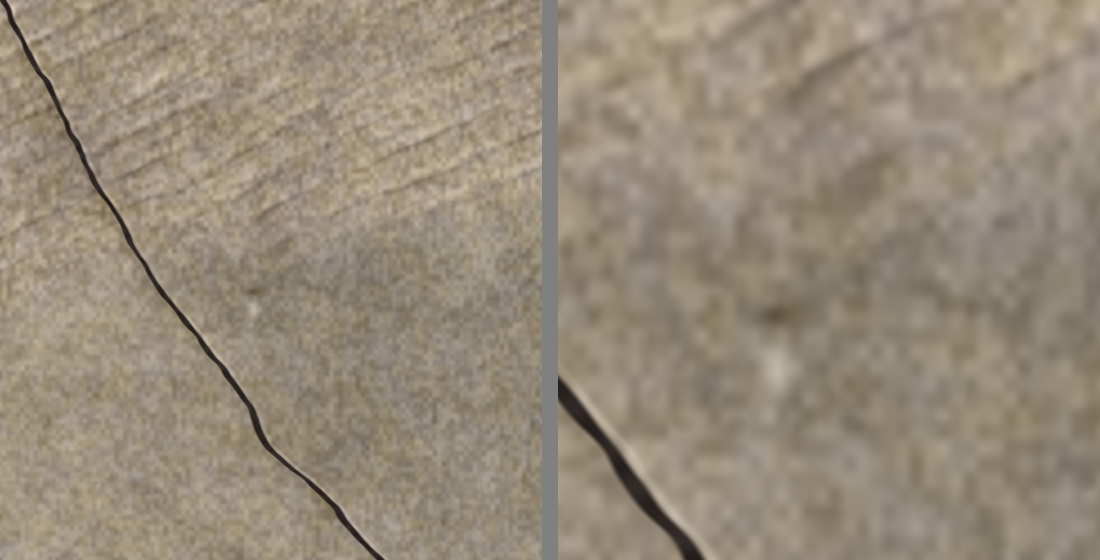
Left: the whole. Right: its middle third, enlarged.
Write a WebGL 1 fragment shader that draws this texture.

```glsl
precision highp float;
uniform vec2 u_resolution;

float hash(vec2 p) {
  vec3 q = fract(vec3(p.xyx) * 0.1031);
  q += dot(q, q.yzx + 33.33);
  return fract((q.x + q.y) * q.z);
}

// Smooth value noise, centred on zero
float noise(vec2 p) {
  vec2 i = floor(p), f = fract(p);
  f = f * f * (3.0 - 2.0 * f);
  float low = mix(hash(i), hash(i + vec2(1.0, 0.0)), f.x);
  float high = mix(hash(i + vec2(0.0, 1.0)), hash(i + 1.0), f.x);
  return mix(low, high, f.y) - 0.5;
}

float fbm(vec2 p) {
  float sum = 0.0, amp = 1.0;
  for (int i = 0; i < 4; i++) {
    sum += amp * noise(p);
    p = mat2(1.6, 1.2, -1.2, 1.6) * p + 17.3;
    amp *= 0.55;
  }
  return sum;
}

float bump(float x, float width) {
  return exp(-x * x / (width * width));
}

float blob(vec2 p, vec2 centre, vec2 size) {
  vec2 d = (p - centre) / size;
  return exp(-dot(d, d));
}

// Horizontal place of the crack at a given depth below the top
float crackX(float depth) {
  float x = 0.003 + depth * (0.432 + 0.245 * depth);
  x += 0.012 * bump(depth - 0.15, 0.09) - 0.026 * bump(depth - 0.8, 0.06);
  return x + 0.012 * noise(vec2(depth * 18.0, 3.0))
           + 0.005 * noise(vec2(depth * 55.0, 8.0));
}

float crackDistance(vec2 p) {
  float depth = 1.0 - p.y;
  float slope = 0.432 + 0.49 * depth;
  return (p.x - crackX(depth)) / sqrt(1.0 + slope * slope);
}

// Broken ploughed ridges: shadow below, lit crest above
float furrows(vec2 p, float spacing, float seed) {
  vec2 q = vec2(0.91 * p.x + 0.41 * p.y, 0.91 * p.y - 0.41 * p.x);
  q.y += 0.05 * (p.x - 0.6) * (p.x - 0.6);
  float warp = 0.45 * noise(q * vec2(5.0, 7.0) + seed)
             + 0.22 * noise(q * vec2(26.0, 30.0) + seed);
  float row = q.y / spacing + warp;
  float f = fract(row);
  float broken = noise(vec2(q.x * 10.0, floor(row) * 7.3 + seed));
  float strength = smoothstep(-0.4, 0.35, broken);
  float shade = bump(f - 0.62, 0.17) * 0.65 - bump(f - 0.36, 0.11);
  return shade * strength;
}

// Soft granular soil at two sizes, with sparse clods
float grain(vec2 p) {
  float fine = noise(p * vec2(125.0, 105.0));
  float coarse = noise(mat2(0.8, 0.6, -0.6, 0.8) * p * 68.0 + 9.0);
  float clods = smoothstep(0.22, 0.48, noise(p * 58.0 + 41.0));
  return 0.12 * fine + 0.085 * coarse - 0.045 * clods;
}

void main() {
  vec2 p = gl_FragCoord.xy / u_resolution.y;
  float broad = fbm(p * 4.0 + 5.0);
  float medium = fbm(p * 14.0 + 31.0);

  // Ploughed field above, smoother ground below
  float edge = p.y - 0.45 - 0.2 * p.x + 0.07 * broad;
  float field = smoothstep(-0.04, 0.09, edge);
  float rightSide = smoothstep(-0.02, 0.12, crackDistance(p));

  vec3 tan_ = vec3(0.642, 0.585, 0.508);
  vec3 paleSoil = vec3(0.628, 0.581, 0.506);
  vec3 oliveSoil = vec3(0.562, 0.522, 0.457);
  vec3 soil = mix(mix(paleSoil, oliveSoil, rightSide), tan_, field);

  // Broad stains and dry patches
  float stain = blob(p, vec2(0.12, 0.75), vec2(0.11, 0.08))
              + 0.8 * blob(p, vec2(0.42, 0.1), vec2(0.17, 0.12))
              + 0.6 * blob(p, vec2(0.60, 0.93), vec2(0.06, 0.10))
              + 0.6 * blob(p, vec2(0.96, 0.98), vec2(0.12, 0.08))
              + 0.5 * blob(p, vec2(0.30, 0.41), vec2(0.06, 0.09));
  float dry = blob(p, vec2(0.91, 0.60), vec2(0.12, 0.09))
            + blob(p, vec2(0.41, 0.11), vec2(0.07, 0.05))
            + blob(p, vec2(0.97, 0.01), vec2(0.06, 0.04));
  soil += 0.05 * dry - 0.06 * stain + 0.035 * broad + 0.055 * medium;

  // Ridges, fading out of the field
  float ridges = furrows(p, 0.058, 2.0) + 0.4 * furrows(p, 0.033, 19.0);
  soil += vec3(0.085, 0.083, 0.078) * ridges * field;

  // Grain and small shifts between warm and bluish soil
  soil += grain(p) * mix(0.9, 1.1, field);
  float tint = noise(p * 48.0 + 70.0) + 0.7 * noise(p * 19.0 + 12.0);
  soil += vec3(-0.012, 0.0, 0.045) * tint;

  // One pale stone and the dark clod above it
  soil += 0.22 * blob(p, vec2(0.451, 0.444), vec2(0.010, 0.015));
  soil -= 0.17 * blob(p, vec2(0.452, 0.479), vec2(0.010, 0.007));

  // Crack with a soft shadow and a lit right lip
  float d = crackDistance(p);
  float halfWidth = 0.0046 + 0.002 * noise(vec2(p.y * 40.0, 6.0));
  float lip = bump(d - 0.0085, 0.003) * (0.6 + noise(vec2(p.y * 24.0, 2.0)));
  soil += vec3(0.10, 0.10, 0.11) * lip;
  soil -= 0.05 * bump(d + 0.008, 0.012);
  float crack = 1.0 - smoothstep(halfWidth - 0.0025, halfWidth + 0.002, abs(d));
  vec3 crackColor = vec3(0.17, 0.14, 0.13) + 0.08 * noise(p * 90.0);
  gl_FragColor = vec4(mix(soil, crackColor, crack), 1.0);
}
```
